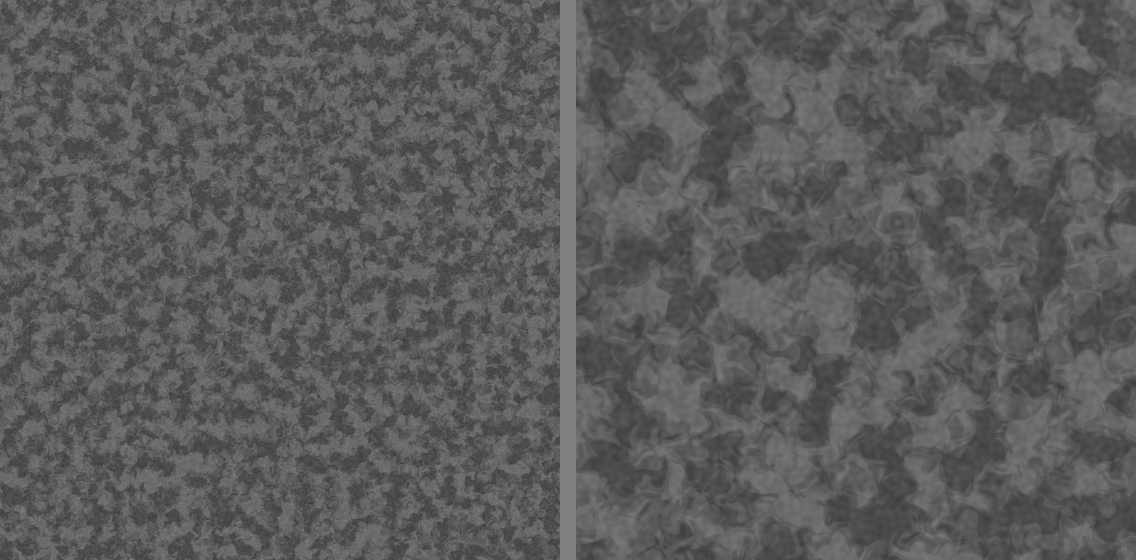
Left: the whole. Right: its middle third, enlarged.
A WebGL 1 fragment shader for this texture:

```glsl
precision highp float;
// Mottled dark grey stone: ragged, curling patches in three tones with fine grain.

uniform vec2 u_resolution;

const vec3 DARK_GREY = vec3(0.292);
const vec3 MID_GREY = vec3(0.358);
const vec3 LIGHT_GREY = vec3(0.422);

const float PATCH_SCALE = 32.0;     // patch cells across the canvas
const float PATCH_GAIN = 0.65;      // raggedness of the patch outlines
const float DARK_LEVEL = -0.14;     // patches below this are dark
const float LIGHT_LEVEL = 0.15;     // patches above this are light
const float EDGE_SOFTNESS = 0.11;
const float WARP_SCALE = 2.3;       // relative to the patch cells
const float WARP_AMOUNT = 0.38;
const float MOTTLE_SCALE = 85.0;
const float MOTTLE_AMOUNT = 0.045;
const float GRAIN_SCALE = 227.0;
const float GRAIN_AMOUNT = 0.06;

// Random unit vector for a lattice cell.
vec2 cellGradient(vec2 cell) {
  vec3 h = fract(cell.xyx * vec3(0.1031, 0.1030, 0.0973));
  h += dot(h, h.yzx + 33.33);
  float angle = 6.28319 * fract((h.x + h.y) * h.z);
  return vec2(cos(angle), sin(angle));
}

float gradientNoise(vec2 p) {
  vec2 cell = floor(p);
  vec2 f = fract(p);
  vec2 fade = f * f * f * (f * (f * 6.0 - 15.0) + 10.0);
  vec2 right = vec2(1.0, 0.0);
  vec2 up = vec2(0.0, 1.0);
  float bottom = mix(dot(cellGradient(cell), f),
                     dot(cellGradient(cell + right), f - right), fade.x);
  float top = mix(dot(cellGradient(cell + up), f - up),
                  dot(cellGradient(cell + 1.0), f - 1.0), fade.x);
  return mix(bottom, top, fade.y);
}

// Octaves are turned against each other to hide the lattice.
float fractalNoise(vec2 p) {
  const mat2 TURN_AND_DOUBLE = mat2(1.62, 1.22, -1.22, 1.62);
  float sum = 0.0;
  float amplitude = 1.0;
  for (int i = 0; i < 4; i++) {
    sum += amplitude * gradientNoise(p);
    p = TURN_AND_DOUBLE * p + 17.3;
    amplitude *= PATCH_GAIN;
  }
  return sum;
}

float softStep(float level, float value) {
  return smoothstep(level - EDGE_SOFTNESS, level + EDGE_SOFTNESS, value);
}

void main() {
  vec2 uv = gl_FragCoord.xy / min(u_resolution.x, u_resolution.y);

  // Warped patches give curled, broken outlines.
  vec2 p = uv * PATCH_SCALE + 5.0;
  vec2 warp = vec2(gradientNoise(p * WARP_SCALE + 41.7),
                   gradientNoise(p * WARP_SCALE + 93.1));
  float patches = fractalNoise(p + WARP_AMOUNT * warp);

  // Three tones.
  vec3 color = mix(DARK_GREY, MID_GREY, softStep(DARK_LEVEL, patches));
  color = mix(color, LIGHT_GREY, softStep(LIGHT_LEVEL, patches));

  // Faint mottling and grain.
  color += MOTTLE_AMOUNT * gradientNoise(uv * MOTTLE_SCALE + 61.9);
  color += GRAIN_AMOUNT * gradientNoise(uv * GRAIN_SCALE + 7.4);

  gl_FragColor = vec4(color, 1.0);
}
```
